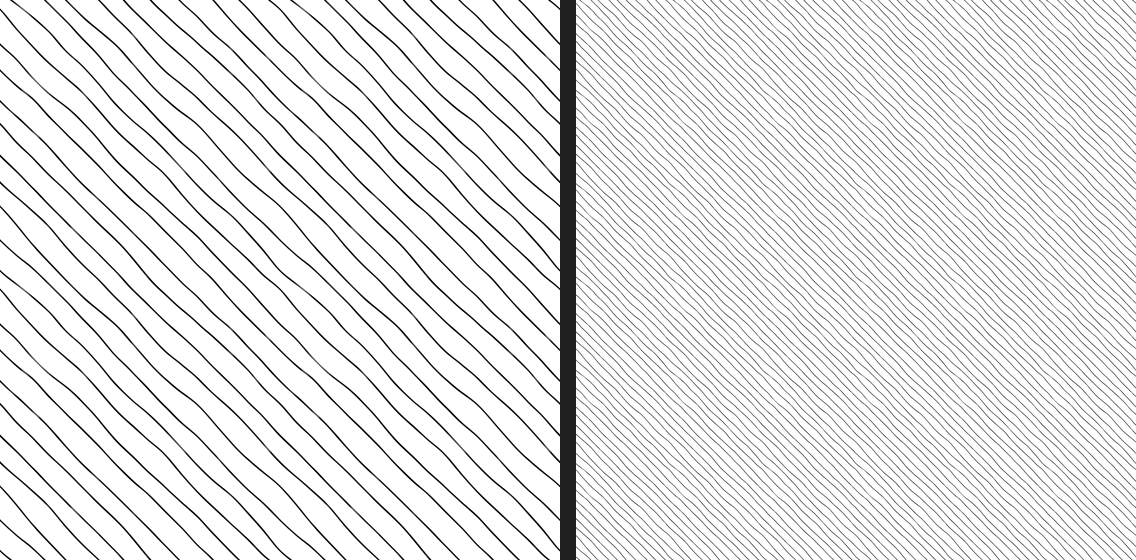
Left: one tile. Right: repeated 3 by 3.
Write a WebGL 1 fragment shader that draws this pattern.

```glsl
precision highp float;

uniform vec2 u_resolution;

const float TILES = 2.0;            // tiles across and down
const float LINES = 10.0;           // diagonal lines per tile
const float HALF_WIDTH = 0.00132;   // half line width, in canvas units
const vec3 PAPER = vec3(1.0);
const vec3 INK = vec3(0.02);

float hash(vec2 p) {
  return fract(sin(dot(p, vec2(127.1, 311.7))) * 43758.5453);
}

// Smooth noise from -1 to 1 along one line, wrapping once per tile
float lineNoise(float along, float cells, float seed) {
  float t = along * cells;
  float cell = floor(t);
  float f = t - cell;
  float a = hash(vec2(mod(cell, cells), seed));
  float b = hash(vec2(mod(cell + 1.0, cells), seed));
  return mix(a, b, f * f * (3.0 - 2.0 * f)) * 2.0 - 1.0;
}

// Hand-drawn sideways drift, in units of the line spacing
float wobble(float along, float id) {
  return 0.15 * lineNoise(along, 7.0, id + 3.0)
       + 0.035 * lineNoise(along, 17.0, id + 41.0);
}

// Distance to the middle of a wavy diagonal line, in canvas units
float lineDistance(vec2 tileUv, float row, float id) {
  float step = 0.004;
  float drift = wobble(tileUv.x, id);
  float slope = (wobble(tileUv.x + step, id) - wobble(tileUv.x - step, id)) / (2.0 * step);
  float offset = LINES * (tileUv.x + tileUv.y) - row - 0.5 - drift;
  return abs(offset) / (TILES * length(vec2(LINES - slope, LINES)));
}

void main() {
  vec2 tileUv = gl_FragCoord.xy / u_resolution * TILES;
  float pixel = 1.0 / min(u_resolution.x, u_resolution.y);

  // Each line keeps its identity where it wraps around the tile
  float row = floor(LINES * (tileUv.x + tileUv.y));
  float id = mod(row, LINES);

  // Slightly uneven pen pressure and sparse faded spots
  float halfWidth = HALF_WIDTH * (1.0 + 0.12 * lineNoise(tileUv.x, 29.0, id + 83.0));
  float fade = 0.35 * smoothstep(0.6, 1.0, lineNoise(tileUv.x, 23.0, id + 127.0));

  float dist = lineDistance(tileUv, row, id);
  float edge = 0.6 * pixel;
  float coverage = 1.0 - smoothstep(halfWidth - edge, halfWidth + edge, dist);

  gl_FragColor = vec4(mix(PAPER, INK, coverage * (1.0 - fade)), 1.0);
}
```
